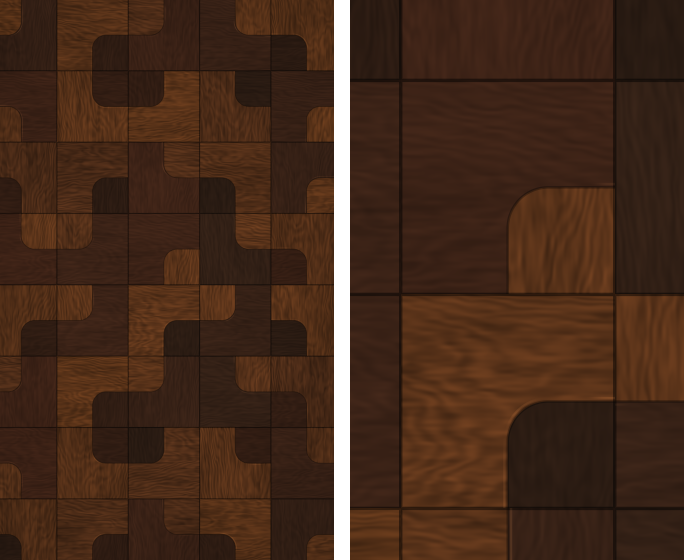
Left: the whole. Right: its middle third, enlarged.
Write a Shadertoy shader that draws this pattern.

```glsl
// Dark walnut parquet: square tiles, each with a contrasting round-cornered inset in one corner.

const float PITCH = 0.1274;                // tile side, as a share of canvas height
const vec2 SHIFT = vec2(0.2025, 0.008);    // grid offset, in tiles
const float SEAM = 0.008;                  // half width of a joint, in tiles
const float RADIUS = 0.19;                 // inset corner radius, in tiles
const int PERIOD = 5;

// Tile style bits: 1 inset right, 2 inset low, 4 inset light, 8 grain upright
const int STYLES[25] = int[25](
    12,  3, 12,  5, 10,
     6,  9,  0,  9,  7,
    10,  3, 13,  2, 15,
     5,  4,  7, 13, 10,
    11,  4,  3,  4, 10);

float hash(vec2 p) {
    vec3 h = fract(p.xyx * 0.1031);
    h += dot(h, h.yzx + 33.33);
    return fract((h.x + h.y) * h.z);
}

float noise(vec2 p) {
    vec2 i = floor(p), f = fract(p);
    f = f * f * (3.0 - 2.0 * f);
    return mix(mix(hash(i), hash(i + vec2(1, 0)), f.x),
               mix(hash(i + vec2(0, 1)), hash(i + vec2(1, 1)), f.x), f.y);
}

float fbm(vec2 p) {
    float sum = 0.0, amp = 0.5;
    for (int i = 0; i < 4; i++) {
        sum += amp * noise(p);
        p = p * 2.03 + 17.3;
        amp *= 0.5;
    }
    return sum;
}

// Signed wood figure around zero; the grain runs along x
float woodGrain(vec2 p, float seed) {
    vec2 o = vec2(seed * 91.0, seed * 57.0 + 20.0);
    float heart = p.y - 0.2 - 0.6 * fract(seed * 7.31);
    float bend = fbm(p * vec2(1.5, 4.0) + o);
    float age = 0.8 * p.x + 5.0 * heart * heart + 1.6 * bend;
    float rings = sin(age * 26.0);
    float streaks = noise(p * vec2(3.0, 38.0) + o) - 0.5;
    float pores = noise(p * vec2(11.0, 60.0) + o.yx) - 0.5;
    float blotch = fbm(p * vec2(1.6, 3.0) + o + 40.0) - 0.47;
    return 0.22 * rings * (0.4 + bend) + 0.5 * streaks + 0.45 * pores + 0.8 * blotch;
}

vec3 woodColor(vec2 p, bool light, bool upright, float seed) {
    vec3 pale = mix(vec3(0.275, 0.157, 0.086), vec3(0.345, 0.195, 0.092), seed);
    vec3 deep = mix(vec3(0.178, 0.117, 0.080), vec3(0.238, 0.132, 0.085), seed);
    float grain = woodGrain(upright ? p.yx : p, seed);
    return light ? pale * (1.0 + 0.42 * grain) : deep * (1.0 + 0.24 * grain);
}

// Square of side one half at the origin, rounded only at its far corner
float insetDistance(vec2 p) {
    vec2 q = p - (0.5 - RADIUS);
    return length(max(q, 0.0)) + min(max(q.x, q.y), 0.0) - RADIUS;
}

// Antialiased line around distance zero
float lineMask(float d, float halfWidth, float px) {
    return clamp((halfWidth - abs(d)) / px + 0.5, 0.0, 1.0);
}

int tileStyle(ivec2 cell) {
    if (cell == ivec2(4, 6)) return 5;     // one tile turned out of sequence
    ivec2 c = cell % PERIOD;
    return STYLES[c.y * PERIOD + c.x];
}

void mainImage(out vec4 fragColor, in vec2 fragCoord) {
    vec2 uv = fragCoord / iResolution.y;
    vec2 grid = vec2(uv.x, 1.0 - uv.y) / PITCH + SHIFT;
    vec2 cell = floor(grid), local = grid - cell;
    float px = 1.0 / (iResolution.y * PITCH);

    int style = tileStyle(ivec2(cell));
    bool lightInset = (style & 4) != 0;
    bool upright = (style & 8) != 0;
    vec2 side = vec2(style & 1, (style >> 1) & 1);

    // Tile body and inset, with crossed grain
    float inset = insetDistance(mix(local, 1.0 - local, side));
    vec3 body = woodColor(local, !lightInset, upright, hash(cell + 3.0));
    vec3 patchwork = woodColor(local, lightInset, !upright, hash(cell + 71.0));
    patchwork *= lightInset ? 1.04 : 0.86;
    vec3 color = mix(body, patchwork, clamp(0.5 - inset / px, 0.0, 1.0));

    // Joints, with a worn glint on some inset edges
    vec2 border = min(local, 1.0 - local);
    float joint = lineMask(min(border.x, border.y), SEAM, px);
    color *= 1.0 - 0.48 * joint;
    color *= 1.0 - 0.32 * lineMask(inset, 0.006, px);
    float wear = smoothstep(0.5, 0.8, noise(grid * 5.0));
    color += vec3(0.10, 0.065, 0.035) * wear * lineMask(inset - 0.016, 0.005, px);

    // Soft falloff of light toward the edges
    vec2 centered = fragCoord / iResolution.xy - 0.5;
    color *= 1.06 - 0.34 * dot(centered, centered);
    fragColor = vec4(color, 1.0);
}
```
